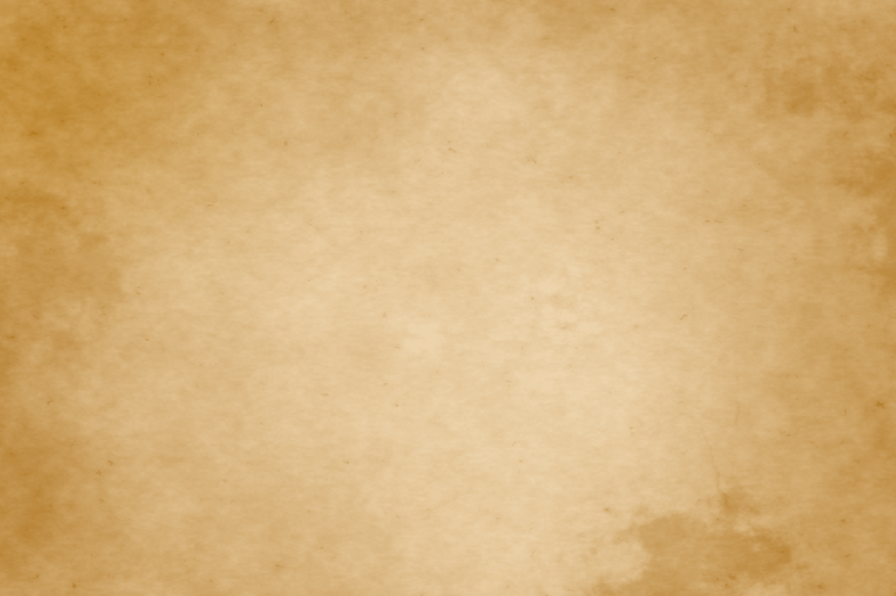
A WebGL 1 fragment shader for this texture:

```glsl
precision highp float;
// Aged parchment: a pale glowing centre, golden edges, ragged stains and fine fibres.

uniform vec2 u_resolution;

float hash(vec2 p) {
  vec3 q = fract(vec3(p.xyx) * 0.1031);
  q += dot(q, q.yzx + 33.33);
  return fract((q.x + q.y) * q.z);
}

float valueNoise(vec2 p) {
  vec2 cell = floor(p);
  vec2 f = fract(p);
  f = f * f * (3.0 - 2.0 * f);
  float low = mix(hash(cell), hash(cell + vec2(1.0, 0.0)), f.x);
  float high = mix(hash(cell + vec2(0.0, 1.0)), hash(cell + vec2(1.0)), f.x);
  return mix(low, high, f.y);
}

// Layered noise centred on zero.
float fbm(vec2 p) {
  float sum = 0.0;
  float weight = 0.5;
  for (int i = 0; i < 5; i++) {
    sum += weight * (valueNoise(p) - 0.5);
    p = mat2(1.6, 1.2, -1.2, 1.6) * p + 17.3;
    weight *= 0.55;
  }
  return sum;
}

// Soft elliptical wash.
float wash(vec2 p, vec2 centre, vec2 radius) {
  vec2 q = (p - centre) / radius;
  return exp(-dot(q, q));
}

// Stain with a firmer, ragged border.
float stain(vec2 p, vec2 centre, vec2 radius, float ragged) {
  float d = length((p - centre) / radius) + ragged;
  return 1.0 - smoothstep(0.5, 1.2, d);
}

float crack(vec2 p, vec2 a, vec2 b, float width) {
  vec2 along = b - a;
  float h = clamp(dot(p - a, along) / dot(along, along), 0.0, 1.0);
  float d = length(p - a - along * h);
  return (1.0 - smoothstep(0.0, width, d)) * (0.4 + 0.6 * h);
}

float broadLight(vec2 p) {
  float d = length((p - vec2(0.8, 0.42)) / vec2(0.9, 0.75));
  float light = 0.97 - 0.72 * smoothstep(0.1, 1.1, d);
  light -= 0.20 * wash(p, vec2(1.42, 0.42), vec2(0.25, 0.5));
  light -= 0.30 * wash(p, vec2(0.03, 0.84), vec2(0.27, 0.2));
  light -= 0.26 * wash(p, vec2(0.05, 0.12), vec2(0.18, 0.13));
  light -= 0.18 * wash(p, vec2(0.04, 0.42), vec2(0.18, 0.2));
  light += 0.12 * wash(p, vec2(1.02, 0.31), vec2(0.14, 0.2));
  light += 0.18 * wash(p, vec2(0.86, 0.06), vec2(0.14, 0.12));
  light += 0.14 * wash(p, vec2(0.86, 0.86), vec2(0.16, 0.08));
  light += 0.10 * wash(p, vec2(0.38, 0.55), vec2(0.16, 0.25));
  return light;
}

float stains(vec2 p, float ragged) {
  float dark = 0.12 * stain(p, vec2(0.07, 0.52), vec2(0.15, 0.15), ragged);
  dark += 0.17 * stain(p, vec2(1.36, 0.86), vec2(0.1, 0.06), ragged);
  dark += 0.2 * stain(p, vec2(1.52, 0.62), vec2(0.1, 0.14), ragged);
  dark += 0.32 * stain(p, vec2(1.17, 0.05), vec2(0.16, 0.1), ragged);
  return dark;
}

void main() {
  vec2 p = gl_FragCoord.xy / u_resolution.y;
  float clouds = fbm(p * 5.0 + 4.0);
  float mottling = fbm(p * 17.0 + 31.0);
  float speckle = fbm(p * vec2(48.0, 62.0) + 71.0);
  float fibres = valueNoise(p * vec2(75.0, 190.0)) - 0.5;
  float grain = valueNoise(p * vec2(210.0, 300.0) + 9.0) - 0.5;
  vec2 warped = p + 0.06 * vec2(clouds, fbm(p * 6.0 + 53.0));

  // Washes, stains and small pale patches.
  float tone = broadLight(warped);
  tone -= stains(warped, 1.6 * mottling + 0.5 * clouds + 0.5 * speckle);
  float patchy = 1.0 + 2.0 * mottling + 2.5 * speckle;
  tone -= 0.13 * wash(p, vec2(0.615, 0.405), vec2(0.045)) * patchy;
  tone += 0.12 * wash(warped, vec2(0.95, 0.49), vec2(0.05, 0.07)) * patchy;
  tone += 0.09 * wash(warped, vec2(0.71, 0.43), vec2(0.05, 0.03)) * patchy;

  // Mottling grows stronger away from the centre.
  float edge = smoothstep(0.25, 0.85, length((p - vec2(0.8, 0.42)) * vec2(0.9, 1.2)));
  tone += clouds * mix(0.15, 0.38, edge);
  tone += mottling * mix(0.18, 0.42, edge);
  tone += speckle * mix(0.20, 0.32, edge);
  tone += fibres * 0.09 + grain * 0.07;

  // Sparse dark dots where fine noise peaks.
  tone -= 0.25 * smoothstep(0.27, 0.42, -speckle);

  // Creases.
  vec2 bent = p + 0.03 * vec2(mottling + 0.4 * speckle, 0.0);
  tone -= 0.17 * crack(bent, vec2(1.18, 0.28), vec2(1.215, 0.15), 0.006);
  tone -= 0.13 * crack(bent, vec2(1.235, 0.33), vec2(1.23, 0.29), 0.005);

  // Golden brown to cream, with a yellower upper left corner.
  vec3 colour = mix(vec3(0.75, 0.56, 0.28), vec3(0.91, 0.80, 0.63), clamp(tone, -0.4, 1.12));
  float golden = wash(p, vec2(0.03, 0.84), vec2(0.35, 0.25));
  colour += golden * vec3(0.01, 0.0, -0.04);
  gl_FragColor = vec4(colour, 1.0);
}
```
